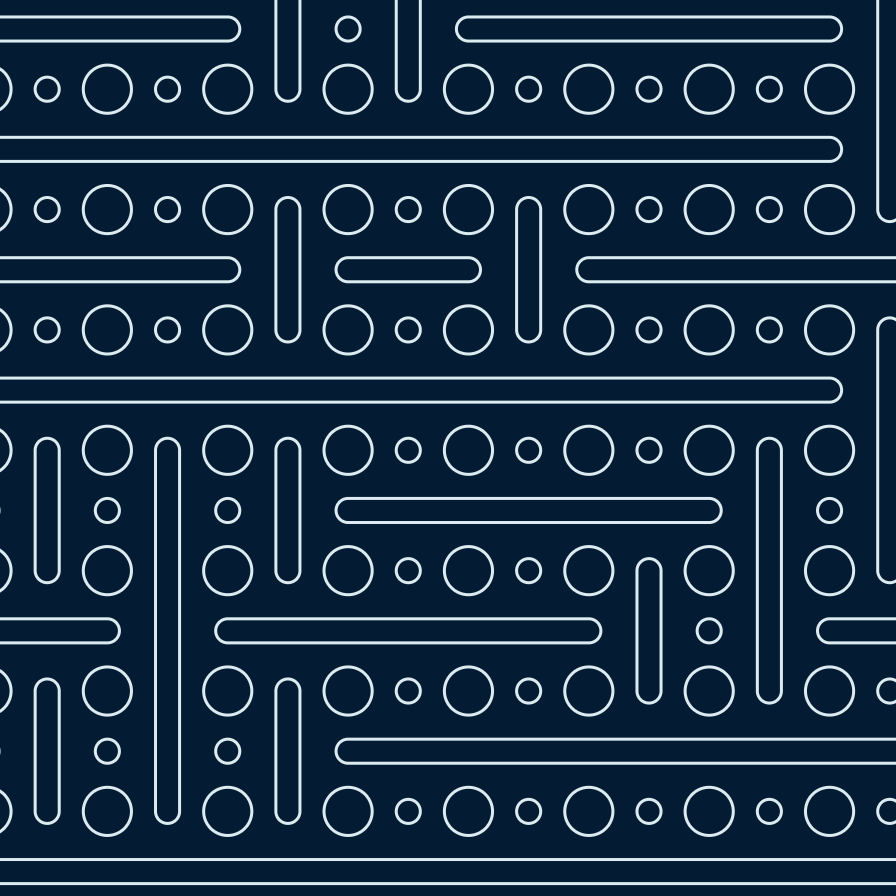
Give the GLSL for this pattern, as a WebGL 2 fragment shader.

```glsl
#version 300 es
precision highp float;
// Outlined bars and rings on navy. Each square cell holds one bar, randomly
// horizontal or vertical; bars merge end to end, small rings fill the free
// cell edges and large rings sit on the cell corners.

uniform vec2 u_resolution;
out vec4 fragColor;

// Integer hash of a cell index, from 0 to 1.
float cellHash(ivec2 cell) {
    uint h = uint(cell.x) * 1597u ^ uint(cell.y) * 51749u;
    h = (h ^ (h >> 15)) * 739391u;
    h = (h ^ (h >> 13)) * 974711u;
    return float((h ^ (h >> 16)) & 65535u) / 65535.0;
}

float ring(vec2 p, float radius) {
    return length(p) - radius;
}

void main() {
    // Cell grid: about seven and a half cells across and down
    const float cells = 7.444;
    vec2 grid = gl_FragCoord.xy / u_resolution.y * cells + vec2(0.108, 0.297);
    vec2 fromCentre = abs(fract(grid) - 0.5);

    // Bar through the cell; the discs on the edge midpoints round its ends
    bool horizontal = cellHash(ivec2(floor(grid))) < 0.62;
    float bar = (horizontal ? fromCentre.y : fromCentre.x) - 0.1;
    float edgeDisc = min(ring(fromCentre - vec2(0.5, 0.0), 0.1),
                         ring(fromCentre - vec2(0.0, 0.5), 0.1));

    // Large ring on the corners, united with the bars
    float cornerDisc = ring(fromCentre - 0.5, 0.2);
    float shape = min(min(bar, edgeDisc), cornerDisc);

    // Outline of the united shapes, with edges one pixel soft
    float pixel = cells / u_resolution.y;
    float line = clamp(0.5 + (0.0125 - abs(shape)) / pixel, 0.0, 1.0);

    vec3 navy = vec3(0.01, 0.11, 0.20);
    vec3 paleBlue = vec3(0.86, 0.92, 0.94);
    fragColor = vec4(mix(navy, paleBlue, line), 1.0);
}
```
